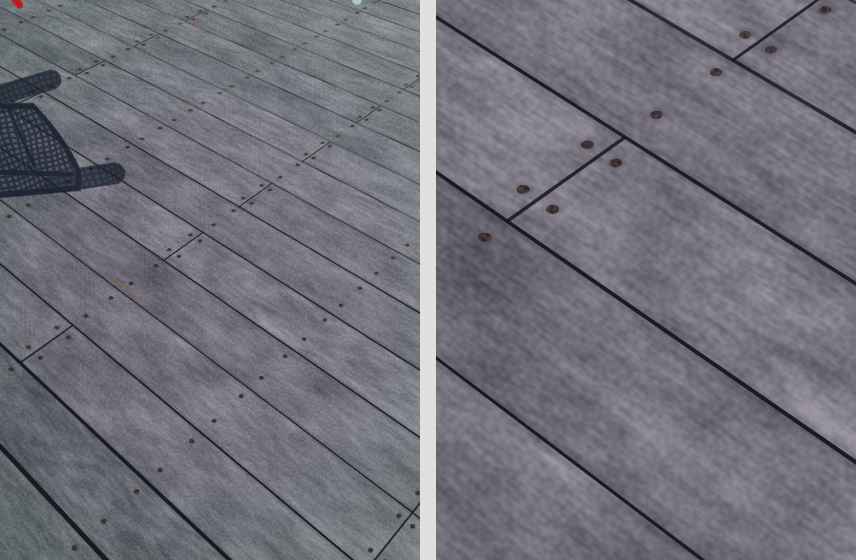
Left: the whole. Right: its middle third, enlarged.
Reproduce this texture procedurally as a Shadertoy shader.

```glsl
// Weathered grey deck boards running diagonally in perspective, with butt joints,
// nail rows and the netted shadow of a chair. Two projective coordinates (across
// and along the boards) drive seams, nails and gradient-noise grain.

const vec3 WOOD_DARK = vec3(0.33, 0.34, 0.365);
const vec3 WOOD_PALE = vec3(0.56, 0.56, 0.59);
const vec3 GAP = vec3(0.08, 0.09, 0.12);
const vec3 NAIL = vec3(0.22, 0.17, 0.18);
const vec3 SHADOW = vec3(0.13, 0.155, 0.205);
const vec3 LEAF = vec3(0.55, 0.36, 0.25);

float hash(float n) { return fract(sin(n * 12.9898 + 4.1) * 43758.55); }

vec2 gradientAt(vec2 cell) {
    float a = 6.2832 * fract(sin(dot(cell, vec2(127.1, 311.7))) * 43758.55);
    return vec2(cos(a), sin(a));
}

float noise(vec2 p) {
    vec2 i = floor(p), f = p - i, s = f * f * f * (f * (f * 6.0 - 15.0) + 10.0);
    vec2 e = vec2(0.0, 1.0);
    float low = mix(dot(gradientAt(i), f), dot(gradientAt(i + e.yx), f - e.yx), s.x);
    float high = mix(dot(gradientAt(i + e.xy), f - e.xy), dot(gradientAt(i + e.yy), f - e.yy), s.x);
    return mix(low, high, s.y);
}

float cover(float dist, float soft) { return 1.0 - smoothstep(-soft, soft, dist); }

// Coverage of a line that may be thinner than a pixel.
float lineCover(float dist, float halfWidth, float px) {
    return clamp((min(dist + 0.5 * px, halfWidth) - max(dist - 0.5 * px, -halfWidth)) / px, 0.0, 1.0);
}

float slope(float f) { return length(vec2(dFdx(f), dFdy(f))) * iResolution.x; }

float capsule(vec2 p, vec2 a, vec2 b, float r) {
    vec2 d = b - a;
    return length(p - a - d * clamp(dot(p - a, d) / dot(d, d), 0.0, 1.0)) - r;
}

// Board number: the seams share one vanishing point.
float acrossBoards(vec2 p) {
    float q = (p.y - 0.503 * p.x) / (1.0 + 0.536 * p.x);
    return (1.0625 - q) / (0.141 * q + 0.1285);
}

// Joist number: integers carry nails, every fourth one a joint.
float alongBoards(vec2 p) {
    float w = p.x - 1.0, q = (p.y + 0.615 * w) / (1.0 - 0.53 * w);
    return (1.198 - q) / (0.365 * q + 0.439);
}

// Streaked grain, with each layer fading before it gets too fine to resolve.
float grain(vec2 board, float seed, float footprint) {
    float sum = 0.0, freq = 4.0;
    for (int i = 0; i < 4; i++) {
        float keep = 1.0 - smoothstep(0.3, 0.8, freq * footprint);
        sum += keep * noise(vec2(board.x * (2.0 + freq * 0.5) + seed * 71.0, board.y * freq + seed * 37.0));
        freq *= 2.1;
    }
    return sum;
}

// Arched growth rings along the middle of a board.
float rings(vec2 board, float seed) {
    float warp = noise(vec2(board.x * 2.5 + seed * 50.0, board.y * 2.0));
    float y = fract(board.y) - 0.5;
    return sin(26.0 * (y * y * 2.0 + warp * 0.7 + board.x * 0.22));
}

vec3 woodColor(vec2 p, vec2 board, float plank, float footprint) {
    float row = floor(board.y), seed = hash(row + plank * 0.37);
    float tone = 0.53 + 0.26 * (seed - 0.5) + 0.34 * (p.x - 0.5) - 0.1 * (p.y - 0.67);
    tone -= 0.2 * step(row, 0.5);
    tone += 0.3 * noise(vec2(board.x * 2.5 + seed * 20.0, board.y * 1.6));
    tone += 0.25 * noise(p * 9.0 + seed);
    tone += 0.25 * grain(board, seed, footprint);
    tone += 0.07 * step(0.68, seed) * rings(board, seed);
    tone += 0.3 * noise(p * 190.0) + 0.14 * noise(p * 80.0);
    vec3 col = mix(WOOD_DARK, WOOD_PALE, clamp(tone, -0.2, 1.15));
    float edge = smoothstep(0.25, 0.75, length(p - vec2(0.5, 0.72)));
    return col + mix(vec3(0.008, -0.008, 0.008), vec3(-0.012, 0.012, 0.0), edge);
}

// Chair shadow: two arms and a bowed back, all of net inside a solid frame.
float chairShadow(vec2 p, float px) {
    float bow = 0.195 - 1.6 * pow(p.y - 0.415, 2.0) - 0.42 * max(0.41 - p.y, 0.0);
    float back = max(p.x - bow, max(0.245 - p.y, p.y - 0.472 + 0.09 * p.x));
    float arms = min(capsule(p, vec2(-0.02, 0.232), vec2(0.122, 0.19), 0.024),
                     capsule(p, vec2(0.13, 0.434), vec2(0.272, 0.413), 0.026));
    float bars = abs(back + 0.008) - 0.008;
    bars = min(bars, capsule(p, vec2(0.0, 0.41), vec2(0.17, 0.415), 0.007));
    bars = min(bars, capsule(p, vec2(0.02, 0.26), vec2(0.08, 0.39), 0.005));
    vec2 net = mat2(0.96, 0.28, -0.28, 0.96) * p / 0.0135;
    vec2 strand = abs(fract(net + 0.8 * noise(p * 14.0)) - 0.5);
    float hole = smoothstep(0.05, 0.35, 0.5 - max(strand.x, strand.y));
    float mesh = max(cover(bars, px), 0.9 - 0.5 * hole) * cover(back, px);
    return max(mesh, cover(arms, px) * (0.9 - 0.2 * hole));
}

void mainImage(out vec4 fragColor, in vec2 fragCoord) {
    vec2 p = vec2(fragCoord.x, iResolution.y - fragCoord.y) / iResolution.x;
    float px = 1.0 / iResolution.x;
    vec2 board = vec2(alongBoards(p), acrossBoards(p));
    vec2 density = vec2(slope(board.x), slope(board.y));
    float width = 1.0 / density.y, row = floor(board.y), joist = floor(board.x + 0.5);
    float stagger = 2.0 + 2.0 * mod(row + step(row, 2.5), 2.0);
    float plank = floor((board.x + stagger) / 4.0);
    vec3 col = woodColor(p, board, plank, density.y * px);

    // Seams, wide near the viewer, thin and broken far away
    float seam = floor(board.y + 0.5), far = smoothstep(4.0, 10.0, board.y);
    float halfGap = 0.009 + 0.008 * hash(seam + 9.0) + 0.014 * step(seam, 1.5);
    float seamDist = abs(board.y - seam) * width;
    float wear = 0.5 + 0.9 * noise(vec2(board.x * 4.0, seam * 5.3)) + 0.4 * (hash(seam + 3.0) - 0.5);
    float strength = mix(0.95, clamp(wear, 0.15, 0.9), far);
    col *= 1.0 - 0.1 * cover(seamDist - 0.04 * width, 0.03 * width);
    col = mix(col, GAP, lineCover(seamDist, halfGap * width, px) * strength);

    // Staggered butt joints
    float joint = 1.0 - step(0.5, mod(joist + stagger, 4.0));
    float joistDist = abs(board.x - joist) / density.x;
    col = mix(col, GAP, joint * 0.85 * lineCover(joistDist, 0.013 * width, px));

    // Nails: one pair per joist, doubled at joints
    float f = fract(board.y), side = step(0.54, f);
    float jitter = 0.06 * (hash(row * 3.0 + joist * 7.0 + side) - 0.5);
    vec2 toNail = vec2(joistDist - joint * 0.12 * width, (f - mix(0.26, 0.82, side) - jitter) * width);
    float nail = length(toNail) - 0.0016 - 0.023 * width;
    float rust = mix(0.9, 0.35 + 0.5 * hash(row * 5.0 + joist + side * 2.0), far);
    col *= 1.0 - 0.12 * cover(nail - 0.002, 0.003);
    col = mix(col, NAIL + 0.16 * noise(p * 260.0), rust * cover(nail, 0.6 * px));

    // Shadow and small debris
    col = mix(col, SHADOW + 0.12 * (col - 0.45), chairShadow(p, px));
    col = mix(col, LEAF, 0.8 * cover(capsule(p, vec2(0.265, 0.66), vec2(0.318, 0.7), 0.002), px));
    col = mix(col, LEAF, 0.8 * cover(capsule(p, vec2(0.462, 0.055), vec2(0.477, 0.05), 0.003), px));
    col = mix(col, vec3(0.75, 0.1, 0.12), cover(capsule(p, vec2(0.036, 0.0), vec2(0.047, 0.012), 0.008), px));
    col = mix(col, vec3(0.7, 0.78, 0.8), cover(length(p - vec2(0.85, 0.0)) - 0.011, px));
    fragColor = vec4(clamp(col, 0.0, 1.0), 1.0);
}
```
